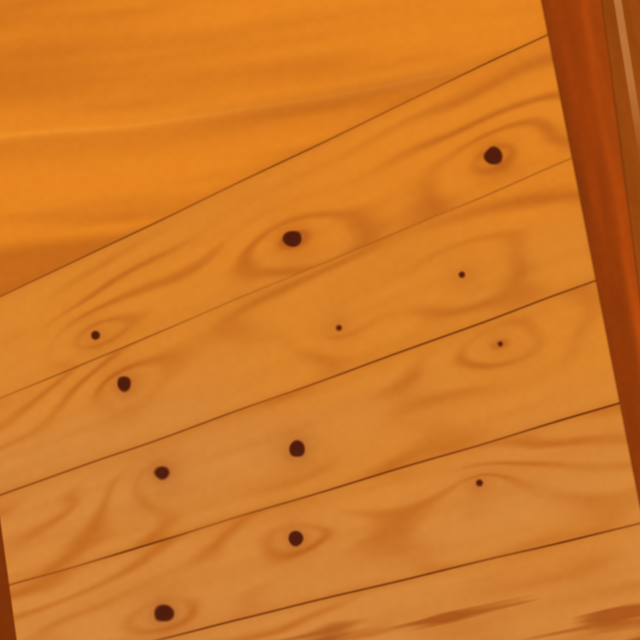
Give the GLSL for this texture, as a three.js fragment shader.

```glsl
varying vec2 vUv;

const vec3 AMBER = vec3(0.90, 0.52, 0.13);
const vec3 HONEY = vec3(0.86, 0.52, 0.17);
const vec3 PALE = vec3(0.83, 0.53, 0.24);
const vec3 GRAIN = vec3(0.73, 0.38, 0.10);
const vec3 RUST = vec3(0.58, 0.23, 0.04);
const vec3 TAN = vec3(0.73, 0.45, 0.23);
const vec3 SEAM = vec3(0.42, 0.19, 0.04);
const vec3 KNOT = vec3(0.27, 0.08, 0.04);
const float SOFT = 0.0022;

float hash(vec2 p) {
  return fract(sin(dot(p, vec2(127.1, 311.7))) * 43758.5453);
}

float noise(vec2 p) {
  vec2 i = floor(p);
  vec2 f = fract(p);
  f = f * f * (3.0 - 2.0 * f);
  float low = mix(hash(i), hash(i + vec2(1.0, 0.0)), f.x);
  float high = mix(hash(i + vec2(0.0, 1.0)), hash(i + 1.0), f.x);
  return mix(low, high, f.y);
}

float fbm(vec2 p) {
  float sum = 0.0;
  float gain = 0.55;
  for (int i = 0; i < 3; i++) {
    sum += gain * noise(p);
    p = p * 2.03 + 17.3;
    gain *= 0.5;
  }
  return sum;
}

float line(float d, float halfWidth) {
  return 1.0 - smoothstep(halfWidth - SOFT, halfWidth + SOFT, abs(d));
}

float rightOf(float x, float edge) {
  return smoothstep(-SOFT, SOFT, x - edge);
}

// Height of a seam in the fan of boards, counted downwards
float seamHeight(float index, float x) {
  return 0.535 - 0.1615 * index + 0.0033 * index * index + (0.48 - 0.06 * index) * x;
}

// Inverse of seamHeight
float boardCoord(vec2 p) {
  float b = 0.1615 + 0.06 * p.x;
  float c = 0.535 + 0.48 * p.x - p.y;
  return 2.0 * c / (b + sqrt(max(b * b - 0.0132 * c, 0.0)));
}

vec3 upperPanel(vec2 p) {
  float level = p.y - 0.15 * p.x + 0.02 * noise(p * 4.0);
  float streaks = fbm(vec2(p.x * 1.6 + 3.0, level * 15.0));
  vec3 color = mix(AMBER, GRAIN, 0.6 * smoothstep(0.45, 0.85, streaks));
  color = mix(color, GRAIN, 0.75 * (1.0 - smoothstep(0.60, 0.63, level)));
  float crease = level - 0.775;
  color = mix(color, GRAIN, 0.3 * smoothstep(-0.06, 0.0, crease) * (1.0 - smoothstep(0.0, 0.015, crease)));
  return color + vec3(0.03, 0.04, 0.03) * exp(-abs(crease - 0.012) * 130.0);
}

vec3 boards(vec2 p, float coord) {
  float board = floor(coord);
  vec2 along = normalize(vec2(1.0, 0.48 - 0.06 * coord));
  float pull = 0.0;
  float halo = 0.0;
  float core = 0.0;

  // Knots: three scattered along each board
  for (int k = 0; k < 3; k++) {
    vec2 id = vec2(float(k) + 3.0, board + 11.0);
    float x = 0.2 + 0.27 * float(k) + 0.14 * (hash(id) - 0.5);
    vec2 delta = p - vec2(x, seamHeight(board + mix(0.22, 0.78, hash(id + 5.0)), x));
    vec2 local = vec2(dot(delta, along), dot(delta, vec2(-along.y, along.x)));
    float present = step(board, 3.5);
    float radius = mix(0.004, 0.016, hash(id + 9.0));
    float dist = length(delta) + radius * 0.4 * (noise(delta * 60.0 + id) - 0.5);
    pull += present * exp(-length(local * vec2(10.0, 20.0)));
    halo += present * exp(-dist * 55.0) * radius * 40.0;
    core = max(core, present * (1.0 - smoothstep(radius - 0.004, radius + SOFT, dist)));
  }

  // Broad growth rings over soft mottling
  vec2 q = vec2(p.x * 2.4 + board * 7.0, fract(coord) * 1.3 + board * 5.0);
  float figure = 3.6 * noise(q) + 0.5 * noise(q * 4.0) + fract(coord) + 2.6 * pull;
  float ring = pow(0.5 + 0.5 * sin(6.2832 * figure), 3.0);
  float fibre = noise(vec2(p.x * 5.0, coord * 11.0));
  float patches = noise(vec2(p.x * 3.5 + 9.0, coord * 1.7));
  vec3 color = mix(PALE, HONEY, smoothstep(0.08, 0.5, p.y + 0.25 * (patches - 0.5)));
  color = mix(color, AMBER, 0.75 * smoothstep(0.5, 0.85, p.y + 0.2 * (patches - 0.5)));
  color = mix(color, GRAIN, 0.7 * ring * smoothstep(0.15, 0.9, noise(q * 2.3 + 4.0)));
  color = mix(color, GRAIN, 0.16 * fibre * fibre);

  // Weathered streaks on the lowest board
  float wear = fbm(vec2(p.x * 4.0, coord * 7.0 + 3.0));
  color = mix(color, RUST, 0.6 * smoothstep(0.56, 0.74, wear) * smoothstep(4.1, 4.35, coord));
  color = mix(color, RUST, clamp(halo, 0.0, 0.45));
  return mix(color, KNOT, 0.9 * core);
}

vec3 addTrim(vec3 color, vec2 p) {
  float drop = 1.0 - p.y;
  float inner = 0.846 + 0.195 * drop;
  float outer = 0.94 + 0.13 * drop;
  float ridge = inner + 0.06 - 0.03 * drop;
  float fibre = fbm(vec2((p.x - inner) * 36.0, p.y * 4.0));
  vec3 rail = mix(RUST, vec3(0.66, 0.27, 0.05), smoothstep(-0.008, 0.008, p.x - ridge));
  rail = mix(rail, vec3(0.62, 0.29, 0.06), rightOf(p.x, outer)) * (0.86 + 0.28 * fibre);
  rail = mix(rail, SEAM, 0.4 * line(p.x - outer, 0.002));
  rail = mix(rail, TAN, line(p.x - 0.965 - 0.16 * drop, 0.006) * smoothstep(0.7, 0.9, p.y));
  color = mix(color, rail, rightOf(p.x, inner));
  color = mix(color, SEAM, 0.3 * line(p.x - inner, 0.002));
  float corner = 0.026 * (drop - 0.81) / 0.19;
  return mix(color, RUST * 0.85, 1.0 - rightOf(p.x, corner));
}

void main() {
  vec2 p = vUv;
  float coord = boardCoord(p);
  float seam = max(floor(coord + 0.5), 0.0);
  float gap = (p.y - seamHeight(seam, p.x)) * 0.93 + 0.003 * (noise(vec2(p.x * 8.0, seam)) - 0.5);
  vec3 color = mix(upperPanel(p), boards(p, max(coord, 0.0)), smoothstep(-0.01, 0.01, coord));

  // Seams thin out in places, the second one most
  float faint = 1.0 - 0.5 * step(abs(seam - 1.0), 0.5);
  float strength = faint * mix(0.25, 1.0, noise(vec2(p.x * 9.0, seam * 3.7)));
  color = mix(color, GRAIN, 0.35 * faint * exp(-abs(gap) * 150.0));
  color = mix(color, SEAM, strength * line(gap, 0.0014));

  color = addTrim(color, p);
  color += 0.012 * (noise(p * 110.0) - 0.5);
  gl_FragColor = vec4(clamp(color, 0.0, 1.0), 1.0);
}
```
